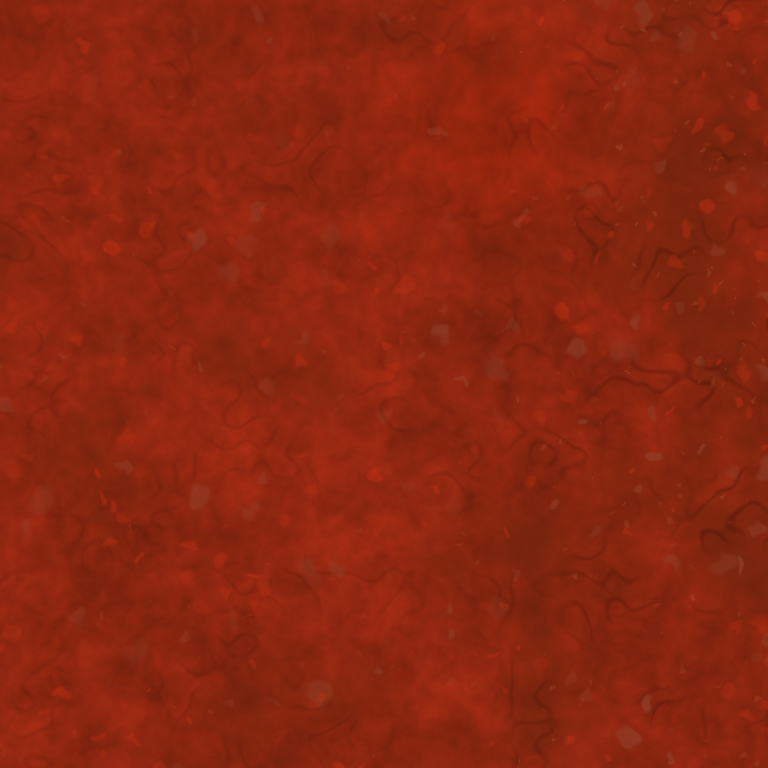
Reproduce this texture procedurally as a Shadertoy shader.

```glsl
const vec3 BASE = vec3(0.558, 0.150, 0.064);
const vec3 TONE_SHIFT = vec3(0.20, 0.045, 0.030);
const vec3 UMBER = vec3(0.43, 0.140, 0.045);
const vec3 EMBER = vec3(0.72, 0.150, 0.030);
const vec3 PALE = vec3(0.57, 0.275, 0.190);
const vec3 HOT = vec3(0.80, 0.190, 0.075);
const vec3 DUST = vec3(0.68, 0.310, 0.170);

const float BROAD_SCALE = 3.5;
const float MOTTLE_SCALE = 15.0;
const float GRAIN_SCALE = 48.0;
const float VEIN_SCALE = 24.0;
const float VEIN_DEPTH = 0.09;
const float PALE_CELLS = 21.0;
const float HOT_CELLS = 27.0;
const float DUST_CELLS = 46.0;
const vec2 GLOW_CENTER = vec2(0.63, 0.83);
const float GLOW_RADIUS = 0.12;

vec2 hash2(vec2 p) {
    vec3 q = fract(vec3(p.xyx) * vec3(0.1031, 0.1030, 0.0973));
    q += dot(q, q.yzx + 33.33);
    return fract((q.xx + q.yz) * q.zy);
}

float cornerRamp(vec2 cell, vec2 offset) {
    float angle = 6.28318 * hash2(cell).x;
    return dot(vec2(cos(angle), sin(angle)), offset);
}

float gradientNoise(vec2 p) {
    vec2 i = floor(p);
    vec2 f = p - i;
    vec2 u = f * f * f * (f * (f * 6.0 - 15.0) + 10.0);
    vec2 e = vec2(1.0, 0.0);
    float low = mix(cornerRamp(i, f), cornerRamp(i + e, f - e), u.x);
    float high = mix(cornerRamp(i + e.yx, f - e.yx), cornerRamp(i + 1.0, f - 1.0), u.x);
    return mix(low, high, u.y);
}

float fbm(vec2 p) {
    float sum = 0.0;
    float weight = 0.6;
    for (int octave = 0; octave < 4; octave++) {
        sum += weight * gradientNoise(p);
        p = mat2(1.6, 1.2, -1.2, 1.6) * p + 17.3;
        weight *= 0.5;
    }
    return sum;
}

// Soft irregular flecks, one candidate per cell
float flecks(vec2 p, float cells, vec2 radii, float density, float seed) {
    vec2 q = p * cells + seed;
    q += 0.30 * vec2(gradientNoise(q * 2.3), gradientNoise(q * 2.3 + 41.0));
    vec2 home = floor(q);
    float cover = 0.0;
    for (int y = -1; y <= 1; y++) {
        for (int x = -1; x <= 1; x++) {
            vec2 cell = home + vec2(x, y);
            vec2 traits = hash2(cell + 61.0);
            vec2 shape = hash2(cell + 127.0);
            vec2 d = q - cell - hash2(cell);
            float turn = 6.28318 * shape.x;
            d = mat2(cos(turn), sin(turn), -sin(turn), cos(turn)) * d;
            d.y *= mix(1.0, 1.7, shape.y);
            float radius = mix(radii.x, radii.y, traits.y * traits.y);
            float body = 1.0 - smoothstep(0.55 * radius, 1.2 * radius, length(d));
            float present = smoothstep(0.0, 0.2, density - traits.x);
            cover = max(cover, body * present * mix(0.45, 1.0, shape.y));
        }
    }
    return cover;
}

void mainImage(out vec4 fragColor, in vec2 fragCoord) {
    vec2 p = fragCoord / iResolution.y;
    vec2 uv = fragCoord / iResolution.xy;
    vec2 warped = p + 0.012 * vec2(gradientNoise(p * 18.0), gradientNoise(p * 18.0 + 9.0));

    // Cloudy pigment at three sizes
    float broad = fbm(p * BROAD_SCALE + 3.0);
    float mottle = fbm(warped * MOTTLE_SCALE + 20.0);
    float grain = fbm(warped * GRAIN_SCALE + 50.0);
    float tone = 0.55 * broad + 0.75 * mottle + 0.45 * grain;
    vec3 color = BASE + TONE_SHIFT * tone;

    // Umber stains, denser to the right, and a warm glow
    float rightSide = smoothstep(0.55, 1.0, uv.x + 0.25 * broad);
    float stain = smoothstep(0.0, 0.55, fbm(p * 5.0 + 70.0) + 0.22 * rightSide);
    color = mix(color, UMBER, 0.60 * stain);
    vec2 toGlow = (uv - GLOW_CENTER) / GLOW_RADIUS;
    float glow = exp(-dot(toGlow, toGlow)) * (0.8 + mottle);
    color = mix(color, EMBER, 0.40 * glow);

    // Thin broken dark veins
    float vein = 1.0 - smoothstep(0.0, 0.13, abs(gradientNoise(warped * VEIN_SCALE + 5.0)));
    float veinMask = smoothstep(-0.05, 0.35, gradientNoise(p * 11.0 + 33.0));
    color *= 1.0 - VEIN_DEPTH * vein * veinMask * (1.0 + rightSide);

    // Pale, glowing and dusty flecks
    float cluster = gradientNoise(p * 5.0 + 90.0);
    float pale = flecks(p, PALE_CELLS, vec2(0.14, 0.42), 0.25 + 0.15 * rightSide + 0.35 * cluster, 11.0);
    float hot = flecks(p, HOT_CELLS, vec2(0.14, 0.40), 0.28 - 0.5 * cluster, 203.0);
    float dust = flecks(p, DUST_CELLS, vec2(0.10, 0.24), 0.13 + 0.22 * rightSide, 307.0);
    color = mix(color, PALE, 0.55 * pale);
    color = mix(color, HOT, 0.42 * hot);
    color = mix(color, DUST, 0.42 * dust);

    fragColor = vec4(clamp(color, 0.0, 1.0), 1.0);
}
```
